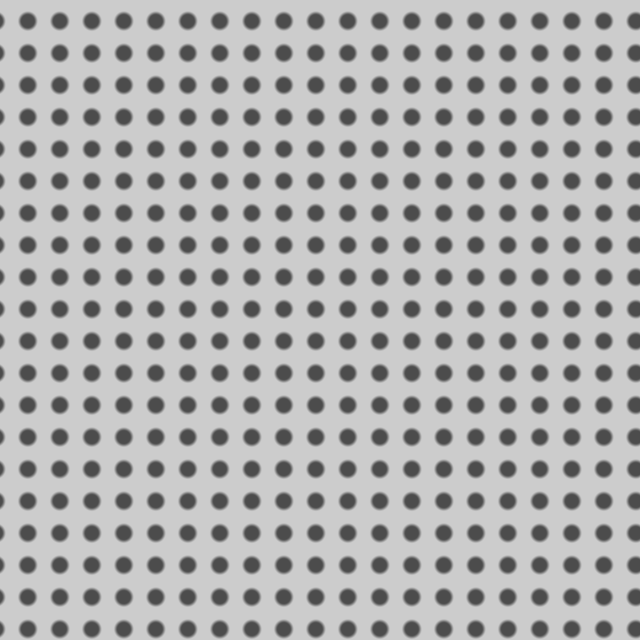
Write a WebGL 1 fragment shader that draws this pattern.

```glsl
precision highp float;
// Square grid of soft-edged dark grey dots on a light grey ground.

#define REPEATS 20.0
#define DOT_CENTER vec2(0.870, 0.340)
#define DOT_RADIUS 0.260
#define EDGE_SOFTNESS 0.072
#define GROUND_COLOR vec3(0.80)
#define DOT_COLOR vec3(0.30)

uniform vec2 u_resolution;

// Signed distance to the nearest dot edge, in cell units.
float dotDistance(vec2 cellPos) {
  vec2 offset = fract(cellPos - DOT_CENTER + 0.5) - 0.5;
  return length(offset) - DOT_RADIUS;
}

void main() {
  vec2 uv = gl_FragCoord.xy / u_resolution;

  // Keep the edge at least about one pixel wide on small canvases.
  float pixel = REPEATS / min(u_resolution.x, u_resolution.y);
  float edge = max(EDGE_SOFTNESS, 0.75 * pixel);

  float ground = smoothstep(-edge, edge, dotDistance(uv * REPEATS));
  gl_FragColor = vec4(mix(DOT_COLOR, GROUND_COLOR, ground), 1.0);
}
```
